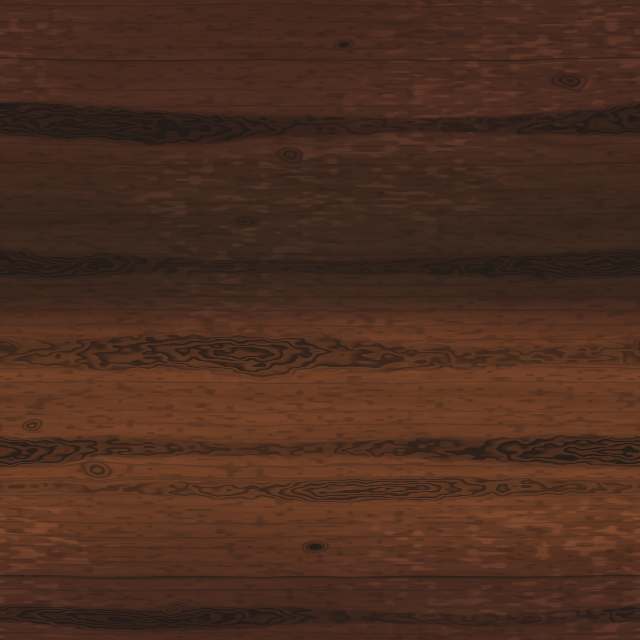
A Shadertoy shader for this texture:

```glsl
// Dark polished wood with horizontal grain: broad tone zones, fine fibres and pores,
// thin growth lines, long nested cathedral figures and a few small knots.
// All noise wraps on whole cell counts, so the square tiles in both directions.

const float PI = 3.14159265;

const vec3 RUST   = vec3(0.292, 0.168, 0.124);
const vec3 ORANGE = vec3(0.425, 0.242, 0.146);
const vec3 UMBER  = vec3(0.232, 0.153, 0.112);
const vec3 INK    = vec3(0.125, 0.100, 0.086);

const float FIBRE_CONTRAST = 0.16;
const float STREAK_CONTRAST = 0.16;
const float PORE_INK = 0.26;
const float FLECK_GAIN = 0.24;
const float FIGURE_RINGS = 4.5;
const float FIGURE_LENGTH = 2.6;
const vec2  KNOT_SIZE = vec2(0.022, 0.011);
const int   KNOTS = 10;
const int   FIGURES = 6;

// Cathedral figures: centre height, half height, centre along the grain, shade
const vec4 FIGURE[FIGURES] = vec4[FIGURES](
    vec4(0.810, 0.027, 0.15, 0.62),
    vec4(0.580, 0.022, 0.96, 0.50),
    vec4(0.445, 0.033, 0.36, 0.30),
    vec4(0.295, 0.023, 0.93, 0.42),
    vec4(0.236, 0.018, 0.60, 0.22),
    vec4(0.035, 0.019, 0.22, 0.50));

float hash(vec2 cell) {
    vec3 q = fract(cell.xyx * 0.1031);
    q += dot(q, q.yzx + 33.33);
    return fract((q.x + q.y) * q.z);
}

// Value noise that repeats after a whole number of cells
float noise(vec2 uv, vec2 cells, float seed) {
    vec2 p = uv * cells;
    vec2 i = floor(p);
    vec2 f = p - i;
    f = f * f * (3.0 - 2.0 * f);
    vec2 a = mod(i, cells) + seed;
    vec2 b = mod(i + 1.0, cells) + seed;
    return mix(mix(hash(a), hash(vec2(b.x, a.y)), f.x),
               mix(hash(vec2(a.x, b.y)), hash(b), f.x), f.y);
}

// One thin line per row, jittered in height, sharp above and fading below
float growthLines(vec2 uv, float rows, float width, float seed) {
    float y = uv.y * rows;
    float row = mod(floor(y), rows);
    float centre = 0.4 + 0.3 * hash(vec2(row, seed));
    float d = (fract(y) - centre) / rows;
    float core = 1.0 - smoothstep(0.3 * width, 1.5 * width, abs(d));
    float tail = d < 0.0 ? 0.3 * exp(d / (3.0 * width)) : 0.0;
    float strength = 0.35 + 0.65 * hash(vec2(seed, row + 7.0));
    float broken = 0.55 + 0.45 * noise(uv, vec2(9.0, rows), seed + 3.0);
    return max(core, tail) * strength * broken;
}

// Nested elongated rings inside a tapering band
float cathedral(vec2 uv, vec4 figure, float rough, float seed) {
    float dy = fract(uv.y - figure.x + 0.5) - 0.5;
    dy += 0.014 * (noise(uv, vec2(4.0, 3.0), seed) - 0.5);
    float q = dy / figure.y;
    float along = pow(sin(PI * (uv.x - figure.z)), 2.0);
    float level = sqrt(q * q + FIGURE_LENGTH * along) + rough;
    float t = fract(level * FIGURE_RINGS);
    float ring = smoothstep(0.25, 0.75, t) * (1.0 - smoothstep(0.85, 1.0, t));
    float reach = abs(q) / (1.0 - 0.55 * along) + 0.7 * rough;
    float band = 1.0 - smoothstep(0.65, 1.25, reach);
    return band * (1.0 - 0.35 * along) * (figure.w + 0.5 * ring);
}

void mainImage(out vec4 fragColor, in vec2 fragCoord) {
    vec2 uv = fragCoord / iResolution.xy;
    vec2 grain = uv;

    // Knots: ringed ovals that push the grain aside, some with a black core
    float knotInk = 0.0;
    for (int k = 0; k < KNOTS; k++) {
        float id = float(k);
        float h = hash(vec2(id, 21.0));
        vec2 centre = vec2(hash(vec2(id, 5.0)), (id + 0.2 + 0.6 * h) / float(KNOTS));
        vec2 d = fract(uv - centre + 0.5) - 0.5;
        vec2 e = vec2(d.x, d.y + 0.3 * (h - 0.5) * d.x) / (KNOT_SIZE * (0.65 + 0.6 * h));
        float r = length(e) + 0.5 * (noise(uv, vec2(50.0, 90.0), 11.0) - 0.5);
        float rings = 0.5 + 0.5 * cos(2.0 * PI * (2.2 * r - 0.1));
        float core = k % 4 == 1 ? 1.0 - smoothstep(0.2, 0.5, r) : 0.0;
        float body = (1.0 - smoothstep(0.75, 1.25, r)) * (0.12 + 0.5 * rings);
        knotInk = max(knotInk, max(body, core));
        grain.y -= 0.7 * d.y * exp(-0.4 * dot(e, e));
    }

    // Slow wander of the grain
    grain.y += 0.007 * (noise(uv, vec2(5.0, 7.0), 31.0) - 0.5)
             + 0.002 * (noise(uv, vec2(22.0, 30.0), 37.0) - 0.5);

    // Broad tone zones
    float toneY = uv.y + 0.025 * (noise(uv, vec2(3.0, 12.0), 41.0) - 0.5);
    float glow = smoothstep(0.07, 0.23, toneY) * (1.0 - smoothstep(0.44, 0.53, toneY));
    float dusk = smoothstep(0.47, 0.56, toneY) * (1.0 - smoothstep(0.64, 0.86, toneY));
    vec3 colour = mix(mix(RUST, UMBER, dusk), ORANGE, glow);

    // Streaks, fibres and pale flecks
    float streak = 0.6 * noise(grain, vec2(2.0, 26.0), 51.0) + 0.4 * noise(grain, vec2(4.0, 80.0), 53.0);
    float fibre = 0.5 * noise(grain, vec2(10.0, 170.0), 57.0) + 0.5 * noise(grain, vec2(44.0, 240.0), 59.0);
    float fleck = smoothstep(0.55, 0.85, noise(grain, vec2(46.0, 190.0), 61.0))
                * smoothstep(0.5, 0.85, noise(uv, vec2(3.0, 7.0), 67.0));
    colour *= 1.0 + STREAK_CONTRAST * (streak - 0.5) + FIBRE_CONTRAST * (fibre - 0.5) + FLECK_GAIN * fleck;

    // Dark ink: pores, growth lines, cathedral figures and knots
    float ink = PORE_INK * smoothstep(0.6, 0.9, noise(grain, vec2(64.0, 230.0), 71.0));
    ink = max(ink, 0.85 * growthLines(grain, 6.0, 0.0017, 73.0));
    ink = max(ink, 0.38 * growthLines(grain, 46.0, 0.0013, 79.0));
    float rough = 0.5 * (noise(grain, vec2(12.0, 50.0), 83.0) - 0.5)
                + 0.28 * (noise(grain, vec2(56.0, 170.0), 89.0) - 0.5);
    for (int i = 0; i < FIGURES; i++)
        ink = max(ink, cathedral(grain, FIGURE[i], rough, 97.0 + 6.0 * float(i)));
    ink = max(ink, knotInk);

    fragColor = vec4(mix(colour, INK, clamp(ink, 0.0, 0.92)), 1.0);
}
```
